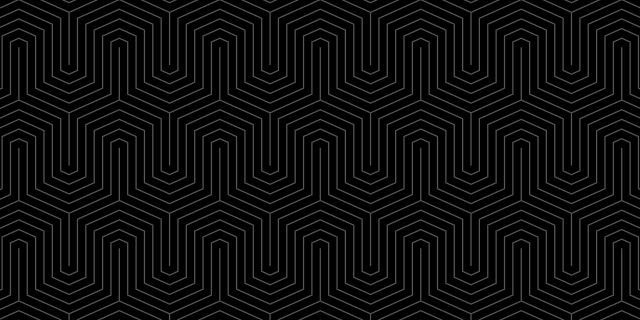
A Shadertoy shader for this pattern:

```glsl
// Thin grey meander lines with chevron caps, nested and interlocking on black.

const float TILE = 0.314;                   // repeat size, in canvas heights
const float GAP = TILE / 12.0;              // spacing of the upright lines
const vec2 ORIGIN = vec2(0.0589, 0.1497);   // free stem end, from the top left
const float LINE_WIDTH = 1.0 / 256.0;
const vec3 BACKGROUND = vec3(0.0);
const vec3 LINE_COLOR = vec3(0.34);

// All lengths below are in units of GAP.
const float PERIOD = 12.0;
const float SLOPE = 0.4475;                 // rise of the chevron arms
const float CAP_STEP = 1.155;               // vertical spacing of nested caps
const float LEG = PERIOD - 5.0 * CAP_STEP;  // length of every upright

float segmentDistance(vec2 p, vec2 a, vec2 b) {
    vec2 pa = p - a, ba = b - a;
    return length(pa - ba * clamp(dot(pa, ba) / dot(ba, ba), 0.0, 1.0));
}

// Wraps x into a period centred on zero.
float wrapCentered(float x, float period) {
    return mod(x + 0.5 * period, period) - 0.5 * period;
}

// Distance to the lines; p.y points down.
float meanderDistance(vec2 p) {
    float u = abs(wrapCentered(p.x, PERIOD));   // mirror about the cap axis
    float nearest = PERIOD;
    for (int i = 0; i <= 6; i++) {
        float k = float(i);
        float legCenter = 0.5 * LEG - k * (CAP_STEP - SLOPE);
        vec2 q = vec2(u, wrapCentered(p.y - legCenter, PERIOD));
        vec2 top = vec2(k, -0.5 * LEG);
        vec2 bottom = vec2(k, 0.5 * LEG);
        nearest = min(nearest, segmentDistance(q, top, bottom));

        // The outermost uprights are single stems without arms.
        if (i > 0 && i < 6) {
            vec2 peak = top - k * vec2(1.0, SLOPE);
            vec2 valley = bottom + (6.0 - k) * vec2(1.0, SLOPE);
            nearest = min(nearest, segmentDistance(q, top, peak));
            nearest = min(nearest, segmentDistance(q, bottom, valley));
        }
    }
    return nearest;
}

// Share of a pixel-wide box covered by a line at the given distance.
float lineCoverage(float dist, float width, float pixel) {
    float lower = max(dist - 0.5 * pixel, -0.5 * width);
    float upper = min(dist + 0.5 * pixel, 0.5 * width);
    return clamp((upper - lower) / pixel, 0.0, 1.0);
}

void mainImage(out vec4 fragColor, in vec2 fragCoord) {
    float pixel = 1.0 / iResolution.y;
    vec2 uv = fragCoord * pixel;
    vec2 p = (vec2(uv.x, 1.0 - uv.y) - ORIGIN) / GAP;
    float dist = meanderDistance(p) * GAP;
    float ink = lineCoverage(dist, LINE_WIDTH, pixel);
    fragColor = vec4(mix(BACKGROUND, LINE_COLOR, ink), 1.0);
}
```
